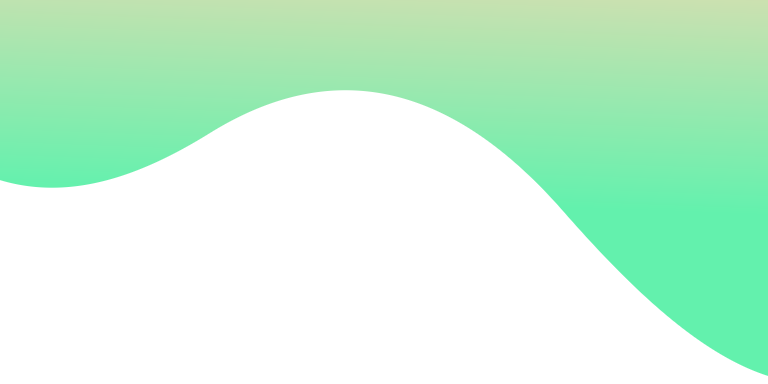
Write a Shadertoy shader that draws this background.

```glsl
#define MINT vec3(0.388, 0.945, 0.680)
#define SAND vec3(0.800, 0.880, 0.690)
#define PAPER vec3(1.0)
// Wave knots: x, height, slope
#define KNOT_LEFT vec3(0.0, 0.531, -0.60)
#define KNOT_RISE vec3(0.2734, 0.6536, 1.24)
#define KNOT_FALL vec3(0.7331, 0.4505, -2.28)
#define KNOT_RIGHT vec3(1.0, 0.021, -0.64)
// Height where the fade starts at the left and right, and its length
#define FADE_START vec2(0.513, 0.440)
#define FADE_LENGTH 0.56

// Cubic Hermite curve between two knots
float hermite(vec3 a, vec3 b, float x) {
    float span = b.x - a.x;
    float t = (x - a.x) / span;
    float s = 1.0 - t;
    float heights = mix(a.y, b.y, t * t * (3.0 - 2.0 * t));
    float slopes = span * t * s * (a.z * s - b.z * t);
    return heights + slopes;
}

float waveHeight(float x) {
    if (x < KNOT_RISE.x) return hermite(KNOT_LEFT, KNOT_RISE, x);
    if (x < KNOT_FALL.x) return hermite(KNOT_RISE, KNOT_FALL, x);
    return hermite(KNOT_FALL, KNOT_RIGHT, x);
}

void mainImage(out vec4 fragColor, in vec2 fragCoord) {
    vec2 uv = fragCoord / iResolution.xy;

    // Slightly tilted fade from mint up to sand
    float fadeStart = mix(FADE_START.x, FADE_START.y, uv.x);
    float fade = clamp((uv.y - fadeStart) / FADE_LENGTH, 0.0, 1.0);
    vec3 sky = mix(MINT, SAND, fade);

    // White wave with a smooth edge
    float above = uv.y - waveHeight(uv.x);
    float edge = length(vec2(dFdx(above), dFdy(above)));
    float cover = clamp(above / edge + 0.5, 0.0, 1.0);

    fragColor = vec4(mix(PAPER, sky, cover), 1.0);
}
```
